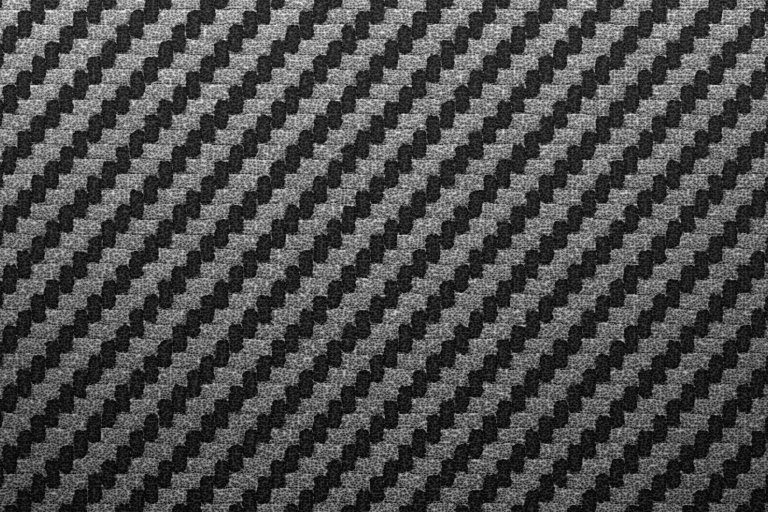
This texture is drawn by a Shadertoy shader. Its source:

```glsl
// Grainy grey carbon-fibre twill: pale bricks crossed by stair-stepped dark tows.

vec2 hash2(vec2 p)
{
    p = vec2(dot(p, vec2(127.1, 311.7)), dot(p, vec2(269.5, 183.3)));
    return fract(sin(p) * 43758.5);
}

// Cellular noise: distance to the nearest scattered point.
float cellular(vec2 p)
{
    vec2 cell = floor(p), local = fract(p);
    float nearest = 2.0;
    for (int y = -1; y <= 1; y++)
    for (int x = -1; x <= 1; x++) {
        vec2 offset = vec2(x, y);
        vec2 toPoint = offset + hash2(cell + offset) - local;
        nearest = min(nearest, dot(toPoint, toPoint));
    }
    return sqrt(nearest);
}

float roundedBox(vec2 p, vec2 halfSize, float radius)
{
    vec2 d = abs(p) - halfSize + radius;
    return length(max(d, 0.0)) + min(max(d.x, d.y), 0.0) - radius;
}

// Signed distance to the upright dark tows; each column sits one row higher.
float darkTows(vec2 q)
{
    float dist = 4.0;
    for (int i = -1; i <= 1; i++) {
        float column = floor(q.x) + float(i);
        vec2 local = vec2(q.x - column - 0.5, mod(q.y - column + 3.0, 4.0) - 2.0);
        local.x -= 0.06 * local.y;
        dist = min(dist, roundedBox(local, vec2(0.51, 0.93), 0.36));
    }
    return dist;
}

void mainImage(out vec4 fragColor, in vec2 fragCoord)
{
    vec2 uv = fragCoord / iResolution.xy;
    vec2 p = fragCoord / iResolution.x;

    // Four columns by four rows make one twill repeat.
    vec2 q = uv * vec2(54.4, 34.2) - vec2(21.2, 21.56);

    // Fine fibre grain, with a coarser layer that frays the edges.
    float grain = cellular(p * vec2(270.0, 330.0)) - 0.47;
    float fray = cellular(p * vec2(150.0, 170.0) + 31.0) - 0.47;
    float threads = sin(p.y * 1350.0 + 1.5 * fray) + 0.6 * sin(p.x * 1250.0);
    q += 0.05 * vec2(sin(q.y * 2.3 + q.x * 0.4), sin(q.x * 1.7 - q.y * 0.6));
    float tow = darkTows(q) + 0.16 * fray;

    // Pale bricks, brighter toward their upper edge and slightly uneven.
    float row = floor(q.y);
    float brick = floor((q.x - row + 2.0) / 4.0);
    float across = mod(q.x - row + 2.0, 4.0) - 2.0;
    float height = fract(q.y);
    float light = 0.40 + 0.19 * uv.y + 0.07 * uv.y * (1.0 - uv.x);
    light *= 0.90 + 0.18 * height + 0.10 * (hash2(vec2(brick, row)).x - 0.5);
    light *= 1.0 - 0.22 * (1.0 - smoothstep(0.0, 0.16, height));
    light *= 1.0 - 0.10 * smoothstep(0.6, 1.1, abs(across));
    light += 0.50 * grain + 0.20 * fray + 0.035 * threads * (0.5 + uv.x * uv.y);

    // Dark tows, faintly lit along their middles.
    float dark = 0.065 + 0.09 * uv.y + 0.05 * smoothstep(0.0, -0.45, tow);
    dark += 0.22 * grain + 0.08 * fray + 0.01 * threads;

    float edge = max(0.08, 40.0 / iResolution.x);
    float shade = mix(dark, light, smoothstep(-edge, edge, tow));

    // Soft falloff toward the lower corners.
    shade *= 1.0 - 0.22 * (1.0 - uv.y) * pow(abs(2.0 * uv.x - 1.0), 2.0);
    fragColor = vec4(vec3(clamp(shade, 0.03, 0.92)), 1.0);
}
```
